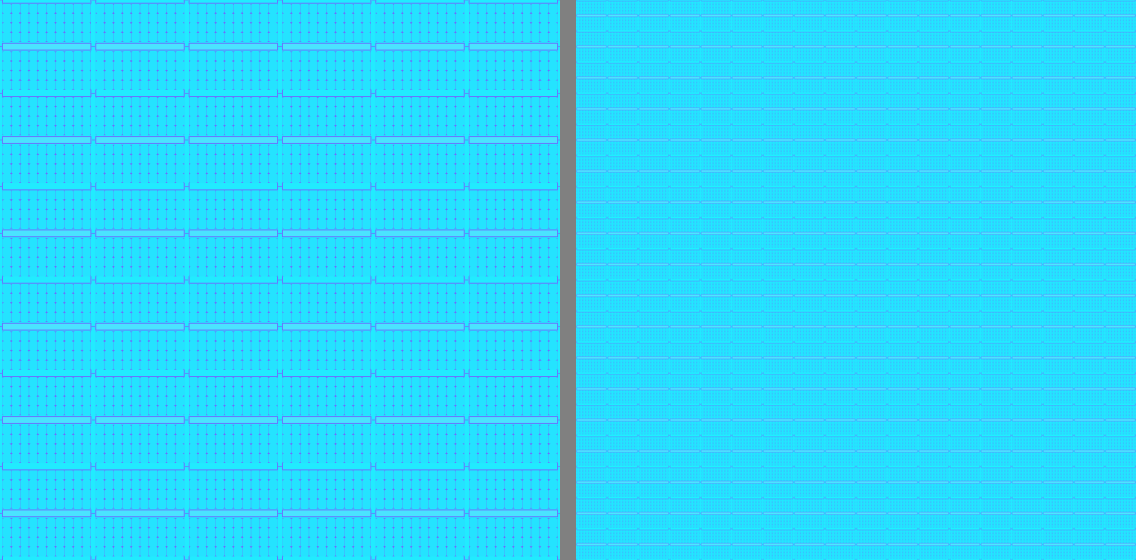
Left: one tile. Right: repeated 3 by 3.
Give the GLSL for this texture map, as a WebGL 1 fragment shader.

```glsl
precision highp float;
// Cyan panels in a six by six repeat: grids of round-cornered cells whose
// corners leave violet stars, parted by outlined bars and open-topped trays.
// Straight strokes use exact box coverage; the stars are supersampled.

uniform vec2 u_resolution;

const float REPEATS = 6.0;
const vec2 CELLS = vec2(10.0, 4.0);
const vec2 PANEL_MIN = vec2(0.026, 0.039);
const vec2 PANEL_SIZE = vec2(0.948, 0.410);
const float CORNER_RADIUS = 0.021;
const float SEAM_WIDTH = 0.003;
const float EDGE = 0.474;         // half width of bars, to the stroke centre
const float BAR_HALF = 0.0365;    // half height of bars, to the stroke centre
const float STROKE = 0.005;       // half width of an outline
const float LINK = 0.004;         // half width of a connector

const vec3 GROUND = vec3(0.13, 0.92, 1.0);
const vec3 CELL_FILL = vec3(0.14, 0.89, 1.0);
const vec3 BAR_FILL = vec3(0.29, 0.89, 1.0);
const vec3 INK = vec3(0.42, 0.43, 1.0);

// Share of a pixel of width px at x that lies between lo and hi.
float band(float x, float lo, float hi, float px) {
  return clamp((min(hi, x + 0.5 * px) - max(lo, x - 0.5 * px)) / px, 0.0, 1.0);
}

// Signed offset from the nearest cell corner.
vec2 cornerOffset(vec2 p, vec2 origin, vec2 cellSize) {
  return (fract((p - origin) / cellSize + 0.5) - 0.5) * cellSize;
}

// 1 inside the concave star left between four rounded corners.
float star(vec2 q, float radius) {
  vec2 inward = max(radius - abs(q), 0.0);
  return step(radius, length(inward)) * step(0.00001, min(inward.x, inward.y));
}

// Star coverage averaged over a 4 by 4 set of samples.
float starCoverage(vec2 q, float radius, vec2 px) {
  float sum = 0.0;
  for (int j = 0; j < 4; j++) {
    for (int i = 0; i < 4; i++) {
      vec2 jitter = (vec2(float(i), float(j)) + 0.5) / 4.0 - 0.5;
      sum += star(q + jitter * px, radius);
    }
  }
  return sum / 16.0;
}

// Outline of a bar; x and y are distances from its centre.
float barOutline(float x, float y, vec2 px) {
  float outer = band(x, -1.0, EDGE + STROKE, px.x) * band(y, -1.0, BAR_HALF + STROKE, px.y);
  float inner = band(x, -1.0, EDGE - STROKE, px.x) * band(y, -1.0, BAR_HALF - STROKE, px.y);
  return outer - inner;
}

// Tray with two sides and a floor; y is signed and grows downward.
float trayOutline(float x, float y, vec2 px) {
  float floorY = BAR_HALF - 0.002;
  float base = band(y, floorY - STROKE, floorY + STROKE, px.y)
             * band(x, -1.0, EDGE + STROKE, px.x);
  float sides = band(x, EDGE - STROKE, EDGE + STROKE, px.x)
              * band(y, -0.041, floorY + STROKE, px.y);
  return max(base, sides);
}

// Short horizontal link across the gap between neighbouring tiles.
float connector(float x, float y, vec2 px) {
  return band(x, EDGE, 0.6, px.x) * band(y, -LINK, LINK, px.y);
}

void main() {
  vec2 uv = gl_FragCoord.xy / u_resolution;
  vec2 px = REPEATS / u_resolution;
  vec2 tile = vec2(uv.x, 1.0 - uv.y) * REPEATS;

  // Distances from the bar centre and the tray centre
  float tileX = fract(tile.x);
  float sideX = abs(tileX - 0.5);
  float barY = fract(tile.y) - 0.5;
  float trayY = fract(tile.y + 0.5) - 0.5;

  // Cell grid, mirrored above and below the tray
  vec2 p = vec2(tileX, abs(trayY));
  vec2 panelMax = PANEL_MIN + PANEL_SIZE;
  float panel = band(p.x, PANEL_MIN.x, panelMax.x, px.x)
              * band(p.y, PANEL_MIN.y, panelMax.y, px.y);
  vec2 q = cornerOffset(p, PANEL_MIN, PANEL_SIZE / CELLS);
  float seam = band(q.x, -0.5 * SEAM_WIDTH, 0.5 * SEAM_WIDTH, px.x);
  float gridInk = panel * max(seam, starCoverage(q, CORNER_RADIUS, px));

  // Fills
  float bar = band(sideX, -1.0, EDGE, px.x) * band(abs(barY), -1.0, BAR_HALF, px.y);
  vec3 color = mix(GROUND, CELL_FILL, panel);
  color = mix(color, BAR_FILL, bar);

  // Strokes
  float ink = max(gridInk, barOutline(sideX, abs(barY), px));
  ink = max(ink, trayOutline(sideX, trayY, px));
  ink = max(ink, connector(sideX, barY, px));
  ink = max(ink, connector(sideX, trayY, px));

  gl_FragColor = vec4(mix(color, INK, ink), 1.0);
}
```
